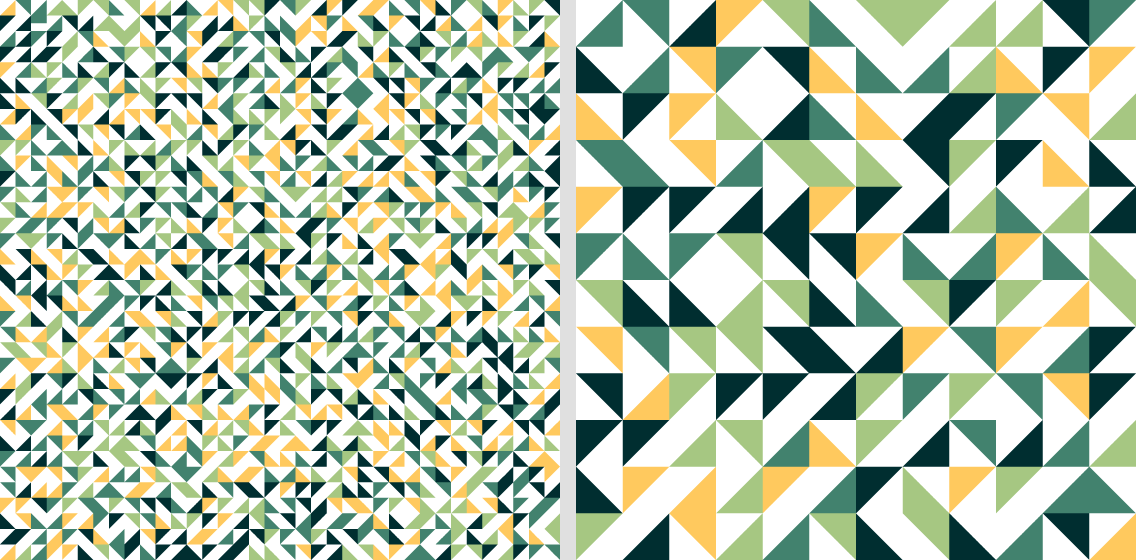
Left: the whole. Right: its middle third, enlarged.
Reproduce this pattern procedurally as a WebGL 1 fragment shader.

```glsl
precision highp float;

// A 36 by 36 grid of square tiles, each cut along a diagonal: one half is white,
// the other takes one of four colours. Hashes of the tile index choose the corner
// that is filled and its colour; supersampling smooths every edge.

uniform vec2 u_resolution;

float hash(vec2 tile, float seed) {
  vec3 p = fract(vec3(tile.xyx + seed) * vec3(0.1031, 0.1030, 0.0973));
  p += dot(p, p.yzx + 33.33);
  return fract((p.x + p.y) * p.z);
}

vec3 palette(float pick) {
  vec3 ink = vec3(0.0, 0.18, 0.19);
  vec3 teal = vec3(0.26, 0.51, 0.43);
  vec3 leaf = vec3(0.65, 0.78, 0.51);
  vec3 amber = vec3(1.0, 0.79, 0.37);
  vec3 color = mix(ink, teal, step(0.24, pick));
  color = mix(color, leaf, step(0.50, pick));
  return mix(color, amber, step(0.75, pick));
}

vec3 triangleTiles(vec2 uv) {
  vec2 grid = uv * 36.0;
  vec2 tile = floor(grid);
  vec2 local = fract(grid) - 0.5;

  // Mirroring each axis at random gives the four corner orientations.
  vec2 mirror = sign(vec2(hash(tile, 11.7), hash(tile, 47.3)) - 0.5);
  float filled = step(0.0, dot(local, mirror));
  return mix(vec3(1.0), palette(hash(tile, 83.1)), filled);
}

void main() {
  // Average a 4 by 4 set of samples inside the pixel.
  vec3 color = vec3(0.0);
  for (int j = 0; j < 4; j++) {
    for (int i = 0; i < 4; i++) {
      vec2 offset = (vec2(float(i), float(j)) + 0.5) / 4.0 - 0.5;
      color += triangleTiles((gl_FragCoord.xy + offset) / u_resolution);
    }
  }
  gl_FragColor = vec4(color / 16.0, 1.0);
}
```
